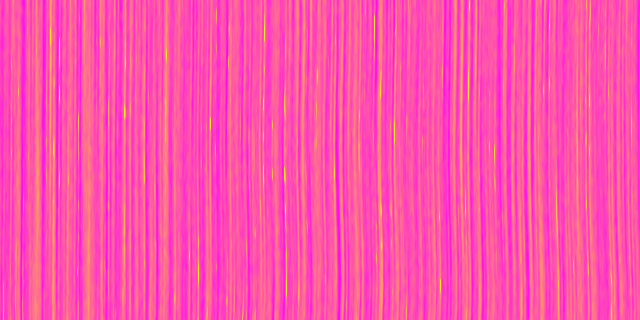
Reproduce this texture procedurally as a WebGL 2 fragment shader.

```glsl
#version 300 es
precision highp float;
// Fine, dense vertical fibres in magenta and pink, with sparse thin yellow flecks.

#define BAND_SCALE vec2(61.0, 0.9)
#define FIBRE_SCALE vec2(93.0, 0.8)
#define THREAD_SCALE vec2(181.0, 1.3)
#define GRAIN_SCALE vec2(215.0, 38.0)
#define FLECK_SCALE vec2(170.0, 19.0)
#define LAYER_WEIGHTS vec4(0.14, 0.25, 0.21, 0.11)
#define BASE_TONE 0.328
#define FLECK_GAIN 0.6
#define SWAY_SCALE vec2(0.9, 2.4)
#define SWAY_AMOUNT 0.014

uniform vec2 u_resolution;
out vec4 fragColor;

// Integer hash of a lattice cell, from 0 to 1
float hash(ivec2 cell, uint seed) {
    uvec2 q = uvec2(cell) * uvec2(1597u, 3571u) + seed * 7919u;
    uint h = q.x * 747796u + (q.y ^ (q.x >> 3)) * 28917u;
    h = (h ^ (h >> 15)) * 73244475u;
    h = (h ^ (h >> 13)) * 73244475u;
    return float((h ^ (h >> 16)) & 65535u) / 65535.0;
}

// Smooth noise along one column, each column starting at its own height
float track(int column, float y, uint seed) {
    y += 8.0 * hash(ivec2(column, -9), seed);
    int row = int(floor(y));
    float t = smoothstep(0.0, 1.0, fract(y));
    return mix(hash(ivec2(column, row), seed), hash(ivec2(column, row + 1), seed), t);
}

// Value noise blended between neighbouring columns
float noise(vec2 p, uint seed) {
    int column = int(floor(p.x));
    float t = smoothstep(0.0, 1.0, fract(p.x));
    return mix(track(column, p.y, seed), track(column + 1, p.y, seed), t);
}

// Difference of neighbouring columns: lines without broad drift
float lines(vec2 p, uint seed) {
    return noise(p, seed) - noise(p + vec2(1.0, 0.0), seed);
}

// Magenta at 0, yellow at 1
vec3 palette(float tone) {
    return vec3(1.0, tone, 1.0 - tone);
}

void main() {
    vec2 p = gl_FragCoord.xy / u_resolution.y;

    // Gentle sideways sway shared by neighbouring fibres
    vec2 s = p * SWAY_SCALE;
    p.x += SWAY_AMOUNT * (noise(vec2(s.x, s.y), 1u) - 0.5);

    // Stretched layers, from bands to fine grain
    vec4 layers = vec4(noise(p * BAND_SCALE, 3u) - 0.5,
                       lines(p * FIBRE_SCALE, 4u),
                       lines(p * THREAD_SCALE, 5u),
                       noise(p * GRAIN_SCALE, 6u) - 0.5);
    float tone = BASE_TONE + dot(layers, LAYER_WEIGHTS);

    // Short bright flecks that lie on the lightest threads
    float thread = smoothstep(0.2, 0.75, layers.z);
    float fleck = smoothstep(0.55, 1.0, noise(p * FLECK_SCALE, 7u));
    tone += FLECK_GAIN * thread * fleck;

    fragColor = vec4(palette(clamp(tone, 0.04, 0.92)), 1.0);
}
```
